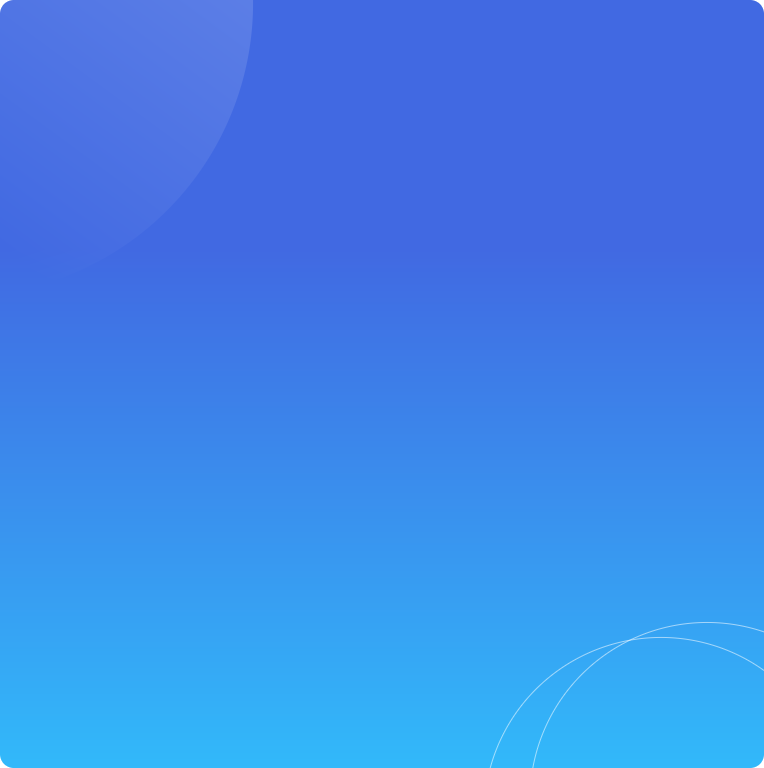
A Shadertoy shader for this background:

```glsl
// A rounded card with a vertical blue gradient, a faint translucent disc in the
// upper left and two thin overlapping rings rising from the lower right.
// All shapes are distance functions, in units of the canvas height.

const vec3 ROYAL_BLUE = vec3(0.255, 0.412, 0.886);
const vec3 SKY_BLUE   = vec3(0.196, 0.725, 0.980);
const vec3 WHITE      = vec3(1.0);

const float GRADIENT_TOP  = 0.675;
const float CORNER_RADIUS = 0.018;

const vec2  DISC_CENTER = vec2(-0.052, 0.996);
const float DISC_RADIUS = 0.3815;
const float DISC_ALPHA  = 0.08;              // opacity at the upper left corner
const vec2  DISC_SLOPE  = vec2(0.184, 0.25); // change of opacity per unit

const vec2  RING_START  = vec2(0.8607, -0.0605);
const vec2  RING_STEP   = vec2(0.0599, 0.0195);
const float RING_RADIUS = 0.2305;
const float RING_WIDTH  = 0.0013;
const float RING_ALPHA  = 0.55;
const int   RING_COUNT  = 2;

// Share of a pixel lying inside a shape at signed distance d
float coverage(float d, float pixel) {
    return clamp(0.5 - d / pixel, 0.0, 1.0);
}

float circleDistance(vec2 p, vec2 center, float radius) {
    return length(p - center) - radius;
}

float roundedBoxDistance(vec2 p, vec2 halfSize, float radius) {
    vec2 q = abs(p) - halfSize + radius;
    return length(max(q, 0.0)) + min(max(q.x, q.y), 0.0) - radius;
}

// Difference of two discs, so that lines thinner than a pixel fade evenly
float ringCoverage(float d, float pixel) {
    float halfWidth = 0.5 * RING_WIDTH;
    return coverage(d - halfWidth, pixel) - coverage(d + halfWidth, pixel);
}

void mainImage(out vec4 fragColor, in vec2 fragCoord) {
    float pixel = 1.0 / iResolution.y;
    vec2 size = iResolution.xy * pixel;
    vec2 p = fragCoord * pixel;

    // Vertical gradient, flat above its upper stop
    vec3 color = mix(SKY_BLUE, ROYAL_BLUE, clamp(p.y / GRADIENT_TOP, 0.0, 1.0));

    // Translucent disc, fading toward its lower left
    float discAlpha = max(DISC_ALPHA + dot(DISC_SLOPE, p - vec2(0.0, 1.0)), 0.0);
    float disc = coverage(circleDistance(p, DISC_CENTER, DISC_RADIUS), pixel);
    color = mix(color, WHITE, disc * discAlpha);

    // Thin rings
    for (int i = 0; i < RING_COUNT; i++) {
        vec2 center = RING_START + float(i) * RING_STEP;
        float d = circleDistance(p, center, RING_RADIUS);
        color = mix(color, WHITE, RING_ALPHA * ringCoverage(d, pixel));
    }

    // Rounded corners on white
    float card = roundedBoxDistance(p - 0.5 * size, 0.5 * size, CORNER_RADIUS);
    color = mix(WHITE, color, coverage(card + 0.5 * pixel, pixel) > 0.999 ? 1.0 : coverage(card, pixel));

    fragColor = vec4(color, 1.0);
}
```
